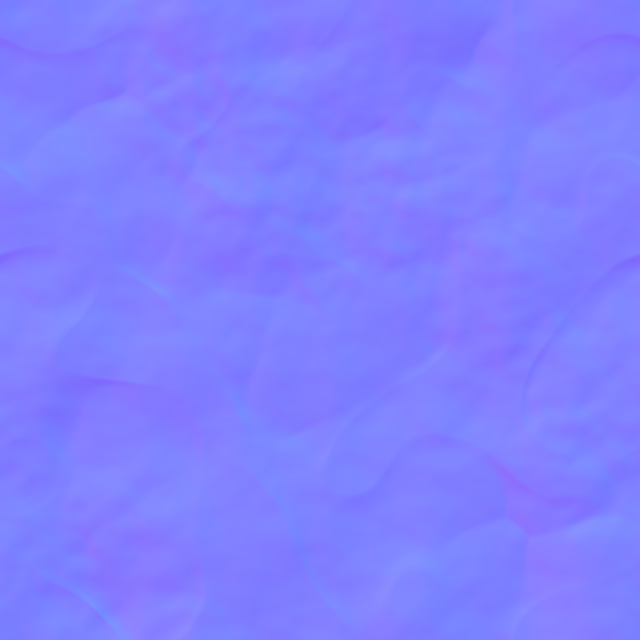
Reproduce this texture map procedurally as a WebGL 2 fragment shader.

```glsl
#version 300 es
precision highp float;
// Tangent-space normal map of softly weathered rock: slanted slabs with broken
// creases, smaller chips, rolling relief and patches of mottling. A wrapping
// height field is built first, then its slope is encoded as a colour.

uniform vec2 u_resolution;
out vec4 fragColor;

const float SLAB_CELLS = 5.0;               // slabs per canvas side
const float CHIP_CELLS = 11.0;              // chips per canvas side
const float JITTER = 1.0;                   // irregularity of slab centres
const float STRETCH = 1.6;                  // slab length over width
const vec2 GRAIN = vec2(0.78, 0.626);       // direction of the slabs
const float SOFT_CREASE = 150.0;
const float SHARP_CREASE = 1300.0;
const float CHIP_CREASE = 2000.0;
const float SLAB_RELIEF = 0.28;
const float CHIP_RELIEF = 0.32;
const float ROLL_SLOPE = 0.025;
const float MOTTLE_SLOPE = 0.022;
const float OCTAVE_FADE = 0.74;             // slope kept by each finer octave
const float WARP_BROAD = 0.04;
const float WARP_FINE = 0.014;
const vec2 SLOPE_GAIN = vec2(0.85, -1.35);  // red points along the slope
const vec2 LEAN = vec2(0.005, 0.002);       // slight overall tint
const float STEP = 0.0015;                  // slope sampling distance

// Whole-number shear, so that the slanted lattice still wraps
const mat2 SHEAR = mat2(1.0, 0.0, -1.0, 1.0);
const mat2 UNSHEAR = mat2(1.0, 0.0, 1.0, 1.0);

float hash(vec2 p) {
    return fract(sin(dot(p, vec2(127.1, 311.7))) * 43758.5453);
}

// Dot product of a random unit gradient with the offset from its lattice point
float corner(vec2 cell, vec2 offset, float period) {
    float angle = 6.28318 * hash(mod(cell, period) + 1.7 * period);
    return dot(vec2(cos(angle), sin(angle)), offset);
}

// Gradient noise that repeats every "period" units
float noise(vec2 p, float period) {
    vec2 cell = floor(p);
    vec2 f = p - cell;
    vec2 blend = f * f * f * (f * (f * 6.0 - 15.0) + 10.0);
    vec2 e = vec2(1.0, 0.0);
    float low = mix(corner(cell, f, period),
                    corner(cell + e.xy, f - e.xy, period), blend.x);
    float high = mix(corner(cell + e.yx, f - e.yx, period),
                     corner(cell + e.xx, f - e.xx, period), blend.x);
    return mix(low, high, blend.y);
}

// Octaves weighted by slope rather than by height
float relief(vec2 p, float frequency, float slope, int octaves) {
    float sum = 0.0;
    for (int i = 0; i < octaves; i++) {
        sum += slope * noise(p * frequency, frequency) / frequency;
        frequency *= 2.0;
        slope *= OCTAVE_FADE;
    }
    return sum;
}

// Smooth union of stretched domes; creases form where neighbours meet
float slabs(vec2 uv, float cells, float sharpness) {
    vec2 q = SHEAR * uv * cells;
    vec2 base = floor(q);
    float sum = 0.0;
    for (int j = -2; j <= 2; j++) {
        for (int i = -2; i <= 2; i++) {
            vec2 cell = base + vec2(i, j);
            vec2 id = mod(cell, cells);
            vec2 seed = vec2(hash(id + 3.1), hash(id + 17.3));
            vec2 centre = cell + 0.5 + JITTER * (seed - 0.5);
            vec2 d = UNSHEAR * (centre - q) / cells;
            d = vec2(dot(d, GRAIN) / STRETCH, dot(d, vec2(-GRAIN.y, GRAIN.x)));
            sum += exp(-sharpness * dot(d, d));
        }
    }
    return log(sum) / sharpness;
}

float height(vec2 uv) {
    // Bend the outlines
    vec2 broad = vec2(noise(uv * 4.0, 4.0), noise(uv * 5.0, 5.0));
    vec2 fine = vec2(noise(uv * 13.0, 13.0), noise(uv * 14.0, 14.0));
    vec2 bent = uv + WARP_BROAD * broad + WARP_FINE * fine;

    // Creases fade in and out; chips and mottling gather in patches
    float crisp = smoothstep(-0.1, 0.35, noise(uv * 5.0 + 0.5, 5.0));
    float patchy = smoothstep(-0.25, 0.4, noise(uv * 2.0, 2.0));

    float h = SLAB_RELIEF * slabs(bent, SLAB_CELLS, mix(SOFT_CREASE, SHARP_CREASE, crisp));
    h += CHIP_RELIEF * patchy * slabs(bent, CHIP_CELLS, CHIP_CREASE);
    h += relief(uv, 4.0, ROLL_SLOPE, 4);
    h += patchy * relief(uv, 17.0, MOTTLE_SLOPE, 2);
    return h;
}

void main() {
    vec2 uv = gl_FragCoord.xy / u_resolution;
    vec2 e = vec2(STEP, 0.0);
    vec2 slope = vec2(height(uv + e.xy) - height(uv - e.xy),
                      height(uv + e.yx) - height(uv - e.yx)) / (2.0 * STEP);
    vec3 normal = normalize(vec3(SLOPE_GAIN * slope, 1.0));
    fragColor = vec4(0.5 + 0.5 * normal + vec3(LEAN, 0.0), 1.0);
}
```
